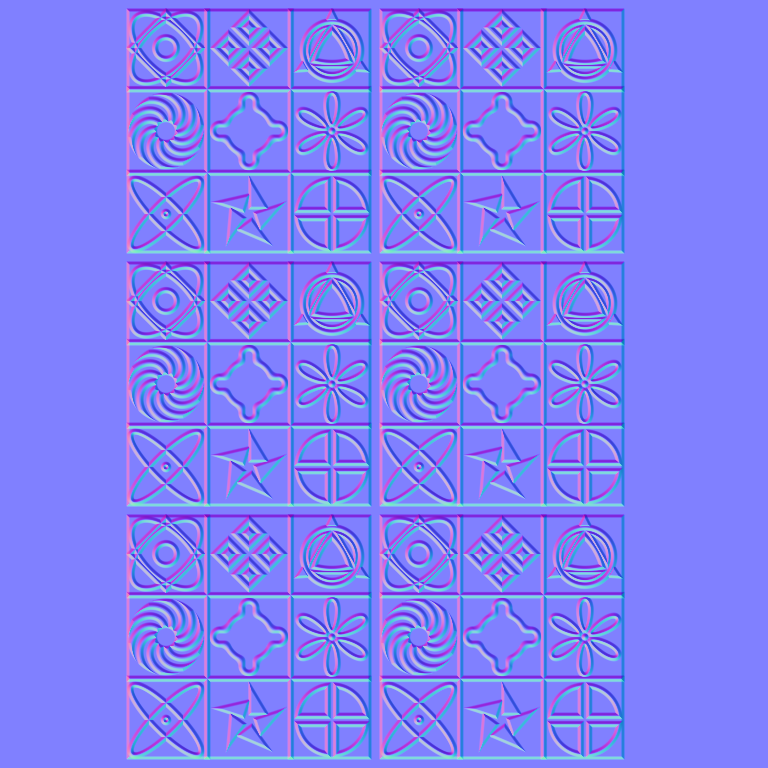
Reproduce this texture map procedurally as a WebGL 2 fragment shader.

```glsl
#version 300 es
precision highp float;

uniform vec2 u_resolution;
out vec4 fragColor;

const float TAU = 6.2831853;

mat2 rotation(float angle) {
    float c = cos(angle), s = sin(angle);
    return mat2(c, s, -s, c);
}

// Fold n equal sectors onto the one around +x, the first pointing up
vec2 foldSectors(vec2 p, float n) {
    float step_ = TAU / n;
    float a = atan(p.y, p.x) - TAU * 0.25;
    a -= step_ * round(a / step_);
    return length(p) * vec2(cos(a), sin(a));
}

float ellipse(vec2 p, vec2 radii) {
    float k = length(p / radii);
    return k * (k - 1.0) / max(length(p / (radii * radii)), 1e-4);
}

float outline(float d, float halfWidth) {
    return abs(d) - halfWidth;
}

float crossedEllipses(vec2 p, vec2 radii) {
    vec2 r = rotation(TAU / 8.0) * p;
    return min(outline(ellipse(r, radii), 0.02), outline(ellipse(r.yx, radii), 0.02));
}

float knot(vec2 p) {
    float diamond = (abs(p.x) + abs(p.y) - 0.43) * 0.7071;
    float d = min(crossedEllipses(p, vec2(0.52, 0.27)), outline(diamond, 0.02));
    return min(d, outline(length(p) - 0.13, 0.02));
}

float fourSquares(vec2 p) {
    vec2 r = abs(abs(rotation(TAU / 8.0) * p) - 0.175);
    float square = max(r.x, r.y);
    return min(max(square - 0.14, 0.085 - square), square - 0.045);
}

float triadRing(vec2 p) {
    p.y += 0.03;
    vec2 tip = foldSectors(p, 3.0);
    vec2 side = foldSectors(-p, 3.0);
    float radius = length(p);
    float triangle = length(side - vec2(-0.62, 0.0)) - 0.77;
    float d = min(outline(radius - 0.35, 0.022), max(outline(triangle, 0.02), radius - 0.3));
    float lens = max(radius - 0.285, 0.19 - side.x);
    float knob = max(abs(tip.y) + 0.5 * tip.x - 0.25, 0.36 - tip.x);
    return min(d, min(outline(lens, 0.012), knob));
}

float swirl(vec2 p) {
    float r = length(p);
    float twist = 6.4 * r * r;
    vec2 arm = foldSectors(rotation(-twist) * p, 10.0);
    float across = abs(arm.y) / sqrt(1.0 + 4.0 * twist * twist);
    return max(across - 0.026, abs(r - 0.285) - 0.16);
}

float lobedFrame(vec2 p) {
    vec2 arm = foldSectors(p, 4.0);
    float lobe = length(vec2(max(arm.x - 0.35, 0.0), arm.y)) - 0.085;
    float body = length(p) - 0.28;
    float blend = max(0.06 - abs(lobe - body), 0.0);
    return outline(min(lobe, body) - blend * blend / 0.24, 0.024);
}

float flower(vec2 p) {
    vec2 petal = foldSectors(p, 6.0) - vec2(0.27, 0.0);
    float taper = 0.068 + 0.09 * clamp(petal.x, -0.2, 0.2);
    return min(outline(ellipse(petal, vec2(0.19, taper)), 0.017), length(p) - 0.025);
}

float pinwheel(vec2 p) {
    float d = 1.0;
    for (int i = 0; i < 5; i++) {
        float blade = max(0.01 - p.x, 0.07 - p.y);
        d = min(d, max(blade, dot(p, vec2(0.857, 0.514)) - 0.225));
        p = rotation(TAU / 5.0) * p;
    }
    return d;
}

float quarteredDisc(vec2 p) {
    float bars = 0.05 - min(abs(p.x), abs(p.y));
    return outline(max(length(p) - 0.415, bars), 0.02);
}

float motif(vec2 p, int index) {
    if (index == 0) return knot(p);
    if (index == 1) return fourSquares(p);
    if (index == 2) return triadRing(p);
    if (index == 3) return swirl(p);
    if (index == 4) return lobedFrame(p);
    if (index == 5) return flower(p);
    if (index == 6) return min(crossedEllipses(p, vec2(0.58, 0.15)), outline(length(p) - 0.03, 0.015));
    if (index == 7) return pinwheel(p);
    return quarteredDisc(p);
}

// Relief of one block of three by three panels, one unit per panel
float relief(vec2 q) {
    float block = max(abs(q.x), abs(q.y)) - 1.458;
    vec2 cell = clamp(round(q), -1.0, 1.0);
    vec2 seam = abs(abs(q) - 0.503);
    float carved = min(motif(q - cell, int(cell.x + 4.0 - 3.0 * cell.y)), min(seam.x, seam.y) - 0.02);
    return 0.032 * (smoothstep(-0.022, 0.022, block) + smoothstep(-0.022, 0.022, max(carved, block)));
}

void main() {
    vec2 uv = gl_FragCoord.xy / u_resolution;
    vec2 block = (uv - vec2(0.1595, 0.0059)) / 0.3294;
    vec2 q = (fract(block) - 0.5) * 3.048;

    // Slope to tangent-space normal
    vec2 e = vec2(0.007, 0.0);
    vec2 slope = vec2(relief(q + e) - relief(q - e), relief(q + e.yx) - relief(q - e.yx)) / (2.0 * e.x);
    bool inside = block.x > 0.0 && block.x < 2.0 && block.y > 0.0 && block.y < 3.0;
    vec3 normal = normalize(vec3(inside ? -slope : vec2(0.0), 1.0));
    fragColor = vec4(normal * 0.5 + 0.5, 1.0);
}
```
